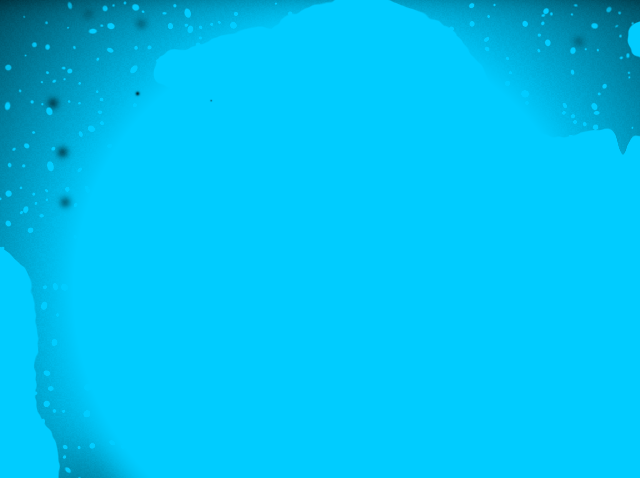
Reproduce this background procedurally as a WebGL 2 fragment shader.

```glsl
#version 300 es
precision highp float;
// Bright cyan pool with ragged edges over a dark, speckled vignette.

#define ASPECT 0.7474        // canvas height in units of its width
#define POOL_RADIUS 0.406
#define FALLOFF 2.15         // darkening per unit outside the pool
#define EDGE_WOBBLE 0.007
#define TOP_SHADE 0.13
#define GRAIN 0.035
#define SPECK_GLOW 0.38

uniform vec2 u_resolution;
out vec4 fragColor;

const vec3 CYAN = vec3(0.0, 0.8, 1.0);

float hash(vec2 p) {
    return fract(sin(dot(p, vec2(12.9898, 78.233))) * 43758.5453);
}

float valueNoise(vec2 p) {
    vec2 i = floor(p), f = fract(p);
    f = f * f * (3.0 - 2.0 * f);
    float low = mix(hash(i), hash(i + vec2(1, 0)), f.x);
    float high = mix(hash(i + vec2(0, 1)), hash(i + vec2(1, 1)), f.x);
    return mix(low, high, f.y);
}

float disc(vec2 p, vec2 center, float radius) {
    return length(p - center) - radius;
}

float capsule(vec2 p, vec2 a, vec2 b, float radius) {
    vec2 ab = b - a;
    float t = clamp(dot(p - a, ab) / dot(ab, ab), 0.0, 1.0);
    return length(p - a - ab * t) - radius;
}

float bump(float x, float center, float width) {
    float t = (x - center) / width;
    return exp(-t * t);
}

// Distance to the crisp bright areas, negative inside.
float brightAreas(vec2 p) {
    // Lobes along the top and the right border
    float d = disc(p, vec2(0.560, 0.526), 0.224);
    d = min(d, capsule(p, vec2(0.267, 0.638), vec2(0.414, 0.680), 0.026));
    d = min(d, disc(p, vec2(0.488, 0.711), 0.026));
    d = min(d, disc(p, vec2(0.694, 0.688), 0.018));
    d = min(d, disc(p, vec2(1.009, 0.685), 0.030));

    // Right shelf with a narrow notch
    float shelf = 0.535 + 0.010 * bump(p.x, 0.945, 0.035)
                - 0.032 * bump(p.x, 0.973, 0.010);
    d = min(d, max(p.y - shelf, 0.75 - p.x));

    // Left bank, stepping outwards near the bottom
    float bank = 0.057 * (1.0 - exp((p.y - 0.361) / 0.030))
               + 0.036 * (1.0 - smoothstep(0.038, 0.122, p.y));
    return min(d, p.x - bank);
}

// Scattered oval specks, at most one in each grid cell.
float specks(vec2 p, float cells, float chance, float radius, float pixel) {
    vec2 id = floor(p * cells);
    vec2 jitter = vec2(hash(id + 3.1), hash(id + 7.7));
    vec2 q = p - (id + 0.2 + 0.6 * jitter) / cells;
    float angle = 6.2832 * hash(id + 11.3);
    q = mat2(cos(angle), sin(angle), -sin(angle), cos(angle)) * q;
    q.x *= mix(0.6, 1.2, hash(id + 19.9));
    float size = radius * mix(0.5, 1.0, hash(id + 5.3));
    float present = step(hash(id + 1.7), chance);
    return present * (1.0 - smoothstep(size - pixel, size + pixel, length(q)));
}

// Soft round shadows, each given as position and strength.
float darkSpots(vec2 p) {
    const vec3 SPOTS[6] = vec3[6](
        vec3(0.083, 0.586, 0.36), vec3(0.098, 0.509, 0.42),
        vec3(0.102, 0.431, 0.38), vec3(0.221, 0.710, 0.20),
        vec3(0.904, 0.682, 0.16), vec3(0.138, 0.725, 0.10));
    float shade = 0.0;
    for (int i = 0; i < 6; i++) {
        shade += SPOTS[i].z * bump(length(p - SPOTS[i].xy), 0.0, 0.009);
    }
    return shade;
}

void main() {
    vec2 p = gl_FragCoord.xy / u_resolution * vec2(1.0, ASPECT);
    float pixel = 1.0 / u_resolution.x;

    // Vignette around the pool, darker along the top and bottom left
    float outside = max(disc(p, vec2(0.521, 0.292), POOL_RADIUS), 0.0);
    float light = 1.0 - FALLOFF * outside;
    float border = smoothstep(0.0, 0.06, outside);
    light -= TOP_SHADE * exp((p.y - ASPECT) / 0.02) * border;
    light -= 0.16 * bump(length(p - vec2(0.15, -0.02)), 0.0, 0.075) * border;

    // Grain, shadows and specks
    light += GRAIN * (hash(floor(p * 512.0)) - 0.5) * border;
    light -= darkSpots(p);
    light += SPECK_GLOW * specks(p, 32.0, 0.28, 0.0048, pixel);
    light += SPECK_GLOW * specks(p + 0.37, 58.0, 0.16, 0.0024, pixel);

    // Bright areas with an irregular outline
    float wobble = valueNoise(p * 45.0) + 0.5 * valueNoise(p * 110.0) - 0.75;
    float edge = brightAreas(p) + EDGE_WOBBLE * wobble;
    light = mix(1.0, light, smoothstep(-pixel, pixel, edge));

    // Two tiny dark flecks on top
    light -= 0.7 * bump(length(p - vec2(0.215, 0.601)), 0.0, 0.003);
    light -= 0.4 * bump(length(p - vec2(0.330, 0.590)), 0.0, 0.0015);
    fragColor = vec4(CYAN * clamp(light, 0.0, 1.0), 1.0);
}
```
